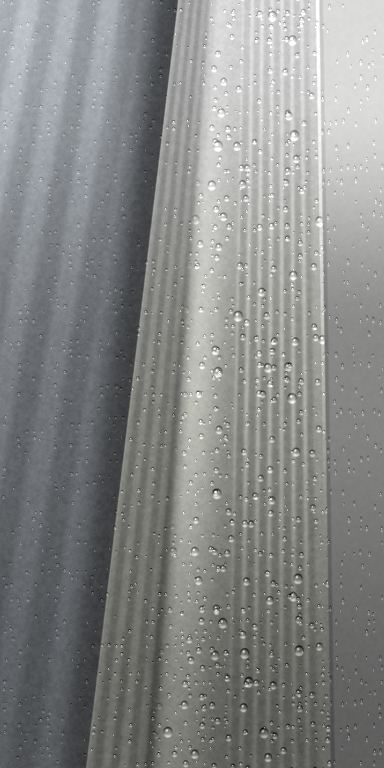
Write a WebGL 1 fragment shader that draws this texture.

```glsl
precision highp float;

// Wet brushed-metal trim leaning between a striped dark panel and a smooth one.
// Slanted boundary lines give each strip its own coordinate for ridges and tone;
// jittered hash grids scatter shaded water beads and fine grain over the top.

uniform vec2 u_resolution;

const float TAU = 6.2831853;

float hash(vec2 p, float seed) {
  vec3 q = fract(vec3(p.xyx) * 0.1031 + seed * 0.137);
  q += dot(q, q.yzx + 33.33);
  return fract((q.x + q.y) * q.z);
}

float noise(vec2 p) {
  vec2 i = floor(p);
  vec2 f = fract(p);
  f = f * f * (3.0 - 2.0 * f);
  float low = mix(hash(i, 1.0), hash(i + vec2(1.0, 0.0), 1.0), f.x);
  float high = mix(hash(i + vec2(0.0, 1.0), 1.0), hash(i + 1.0, 1.0), f.x);
  return mix(low, high, f.y);
}

// Tone that passes through three levels from top to bottom
float ramp(float t, float top, float middle, float bottom) {
  float upper = mix(top, middle, smoothstep(0.0, 0.55, t));
  return mix(upper, bottom, smoothstep(0.45, 1.0, t));
}

float step2(float edge, float x, float soft) {
  return smoothstep(edge - soft, edge + soft, x);
}

// Soft-edged square wave in -1..1
float bands(float phase, float hardness) {
  return clamp(sin(TAU * phase) * hardness, -1.0, 1.0);
}

// Brightness change of one layer of beads: dark rim, lit underside, glint
float beads(vec2 p, float cells, float radius, float density, float seed, float px) {
  vec2 g = p * cells;
  vec2 id = floor(g);
  float r = radius * mix(0.5, 1.0, hash(id, seed + 1.0));
  vec2 jitter = vec2(hash(id, seed + 2.0), hash(id, seed + 3.0));
  vec2 center = mix(vec2(r * 1.4), vec2(1.0 - r * 1.4), jitter);
  vec2 d = (fract(g) - center) / r;
  d.y *= 0.9;
  float len = length(d);
  float aa = min(px * cells / r, 0.6);
  float body = 1.0 - smoothstep(1.0 - aa, 1.0 + aa, len);
  float rim = smoothstep(0.55, 0.95, len) * (0.16 + 0.16 * d.y);
  float glint = 1.0 - smoothstep(0.1, 0.42, length(d - vec2(-0.2, 0.35)));
  float underside = smoothstep(0.1, 0.8, -d.y);
  float shade = 0.03 - rim + 0.35 * glint + 0.24 * underside - 0.1 * d.y;
  return shade * body * step(hash(id, seed), density);
}

// Dark panel with stripes fanning away from the trim
vec3 leftPanel(float d, float t) {
  float spread = d / (1.0 + 0.35 * t);
  float tone = ramp(t, 0.65, 0.43, 0.34);
  tone += 0.045 * bands(spread * 9.6 + 0.55, 1.8) * mix(1.0, 0.55, t);
  tone += 0.08 * (1.0 - t) * smoothstep(0.2, 0.46, d);
  float shadow = 1.0 - smoothstep(0.01, mix(0.17, 0.10, t), d);
  tone = mix(tone, 0.23, 0.85 * shadow);
  return tone * vec3(0.97, 1.0, 1.035);
}

// Narrow ridges on the shaded flank of the trim
float flankTone(float v, float t) {
  float tone = ramp(t, 0.64, 0.49, 0.39) + 0.04 * bands(v * 4.0 + 0.1, 1.4);
  tone -= 0.09 * smoothstep(0.65, 0.95, v) * smoothstep(0.15, 0.5, t);
  return tone + 0.06 * (1.0 - smoothstep(0.0, 0.06, v));
}

// Smooth rounded crest that catches the light
float crestTone(float w, float t) {
  float lit = ramp(t, 0.86, 0.75, 0.49);
  float far = ramp(t, 0.83, 0.57, 0.37);
  return mix(lit, far, smoothstep(0.25, 1.0, w));
}

// Fine upright grooves facing right
float grooveTone(float g, float t) {
  float tone = ramp(t, 0.83, 0.58, 0.37);
  float inside = smoothstep(0.0, 0.06, g) * (1.0 - smoothstep(0.84, 0.9, g));
  float wave = sin(TAU * g * 8.0);
  float contrast = ramp(t, 0.05, 0.085, 0.04);
  tone += contrast * inside * (wave + 0.5 * wave * wave - 0.25);
  return tone + 0.03 * smoothstep(0.86, 0.92, g);
}

void main() {
  vec2 uv = gl_FragCoord.xy / u_resolution;
  float x = uv.x;
  float t = 1.0 - uv.y;
  float px = 1.0 / u_resolution.x;
  vec2 p = vec2(x, uv.y * 2.0);

  // Strip boundaries
  float trimLeft = 0.464 - 0.24 * t;
  float crestLeft = 0.55 - 0.145 * t;
  float grooveLeft = 0.625 - 0.04 * t;
  float trimRight = 0.831 + 0.031 * t;
  float onTrim = step2(trimLeft, x, px);
  float onCrest = step2(crestLeft, x, 0.025);
  float onRight = step2(trimRight, x, px);

  // Metal surfaces
  float tone = flankTone((x - trimLeft) / (crestLeft - trimLeft), t);
  tone = mix(tone, crestTone((x - crestLeft) / (grooveLeft - crestLeft), t), onCrest);
  float groove = grooveTone((x - grooveLeft) / (trimRight - grooveLeft), t);
  tone = mix(tone, groove, step2(grooveLeft, x, 0.012));
  vec3 trim = tone * mix(vec3(1.0), vec3(1.0, 1.005, 0.96), smoothstep(0.05, 0.6, t));
  float smoothTone = mix(0.86, 0.53, smoothstep(0.12, 0.46, t));
  smoothTone -= 0.16 * smoothstep(0.45, 1.0, t);
  vec3 color = mix(leftPanel(trimLeft - x, t), trim, onTrim);
  color = mix(color, smoothTone * vec3(1.0, 1.005, 0.995), onRight);

  // Lit lip and thin seam at the right edge of the trim
  float lip = 1.0 - smoothstep(0.002, 0.007, abs(x - trimRight + 0.004));
  float seam = 1.0 - smoothstep(0.002, 0.008, abs(x - trimRight - 0.005));
  color += 0.16 * lip * (1.0 - smoothstep(0.3, 0.75, t)) - 0.07 * seam;

  // Water beads, larger on the trim and fine on both panels
  float wet = onTrim * (1.0 - onRight);
  float large = beads(p, 15.0, 0.19, 0.42, 3.0, px);
  float medium = beads(p + 0.31, 27.0, 0.22, 0.42, 11.0, px);
  float small = beads(p + 0.17, 52.0, 0.23, 0.30, 23.0, px);
  float streaks = beads(p * vec2(1.0, 0.55), 60.0, 0.22, 0.38, 37.0, px);
  color += wet * onCrest * (large + medium);
  color += small * mix(0.6, 1.0, wet) * (1.0 - onRight);
  color += 0.75 * streaks * onRight;

  // Fine metallic grain
  float grain = noise(p * 210.0) + noise(p * 97.0) - 1.0;
  color += 0.035 * grain * mix(1.0, 0.4, onRight);
  gl_FragColor = vec4(clamp(color, 0.0, 1.0), 1.0);
}
```
